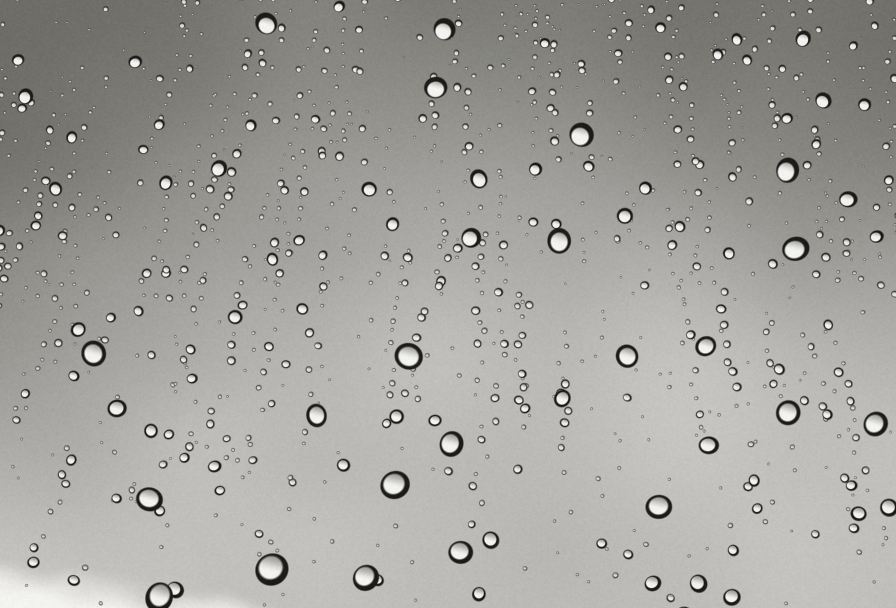
A WebGL 2 fragment shader for this texture:

```glsl
#version 300 es
precision highp float;
// Raindrops in fanning trails on a window, before a soft grey overcast sky.

uniform vec2 u_resolution;
out vec4 fragColor;

// Sky
const float SKY_LOW = 0.738;
const float SKY_HIGH = 0.465;
const float SKY_FLOOR = 0.42;
const float SIDE_SHADE = 0.09;
const float CENTRE_LIGHT = 0.035;
const vec3 LIGHT_TINT = vec3(0.008, 0.0, -0.010);
const vec3 DARK_TINT = vec3(0.004, 0.002, -0.022);
const vec3 HORIZON_GLOW = vec3(0.97, 0.97, 0.96);
const float CLOUD_CONTRAST = 0.12;
const float GRAIN = 0.028;
const float GRAIN_SCALE = 420.0;

// Drops; all lengths are fractions of the canvas height
const vec3 RIM_DARK = vec3(0.11, 0.105, 0.095);
const vec3 RIM_PALE = vec3(0.26, 0.255, 0.24);
const vec3 LENS_LIGHT = vec3(0.95, 0.95, 0.94);
const vec3 LENS_SHADE = vec3(0.62, 0.615, 0.60);
const float LENS_SIZE = 0.72;
const float FAN_CENTRE = 0.84;
const float FAN_SPREAD = 0.65;

vec4 hash4(vec2 p) {
  vec4 q = fract(p.xyxy * vec4(0.1031, 0.1030, 0.0973, 0.1099));
  q += dot(q, q.wzxy + 33.33);
  return fract((q.xxyz + q.yzzw) * q.zywx);
}

float noise(vec2 p) {
  vec2 i = floor(p), f = fract(p);
  f = f * f * (3.0 - 2.0 * f);
  float low = mix(hash4(i).x, hash4(i + vec2(1, 0)).x, f.x);
  float high = mix(hash4(i + vec2(0, 1)).x, hash4(i + vec2(1, 1)).x, f.x);
  return mix(low, high, f.y);
}

float clouds(vec2 p) {
  return 0.65 * noise(p) + 0.35 * noise(p * 2.1 + 7.3);
}

// Horizontal stretch that makes the trails spread on the way down
float fanWidth(float y) {
  return 1.0 + FAN_SPREAD * (1.0 - y);
}

vec3 sky(vec2 p, float aspect) {
  float side = abs(p.x / aspect - 0.57) * 2.0;
  float tone = mix(SKY_LOW, SKY_HIGH, smoothstep(0.28, 1.1, p.y));
  tone -= SIDE_SHADE * side * side * smoothstep(0.0, 0.5, p.y);
  vec2 fromCentre = vec2(side * 1.3, (p.y - 0.55) * 2.6);
  tone += CENTRE_LIGHT * exp(-dot(fromCentre, fromCentre));
  tone += CLOUD_CONTRAST * (clouds(p * vec2(2.4, 3.0) + 11.0) - 0.5);

  // Soft lower limit keeps the dark corners from closing up
  float above = tone - SKY_FLOOR;
  tone = SKY_FLOOR + 0.5 * (above + sqrt(above * above + 0.002));
  vec3 colour = tone + mix(DARK_TINT, LIGHT_TINT, smoothstep(0.5, 0.7, tone));

  // Bright break in the cloud at the lower left
  float edge = 0.05 - 0.15 * p.x + 0.03 * (noise(p * 16.0) - 0.5);
  float glow = 1.0 - smoothstep(-0.025, 0.03, p.y - edge);
  return mix(colour, HORIZON_GLOW, 0.9 * glow);
}

// One drop: dark refracting rim around a bright, shaded lens
vec3 drawDrop(vec3 base, vec2 d, float r, float height, vec4 rnd) {
  float pixel = 1.0 / u_resolution.y;
  d *= 1.0 + (rnd.xy - 0.5) * 0.16;
  d.x += d.y * (rnd.z - 0.5) * 0.2;
  vec2 q = d / r;
  float body = 1.0 - smoothstep(r - pixel, r + pixel, length(d));
  float soft = max(0.1, 0.8 * pixel / r);
  vec2 shift = vec2(-0.06 + 0.2 * (rnd.w - 0.5), mix(0.14, -0.22, height));
  float lens = 1.0 - smoothstep(LENS_SIZE - soft, LENS_SIZE + soft, length(q - shift));
  float size = smoothstep(0.002, 0.009, r);
  vec3 rim = mix(RIM_PALE, RIM_DARK, size);
  vec3 inside = mix(LENS_LIGHT, LENS_SHADE, smoothstep(-0.2, 0.9, q.y + 0.25 * q.x));
  inside *= mix(0.88, 1.0, size);
  return mix(base, mix(rim, inside, lens), body);
}

// Scatter over a fanned grid; trail = 1 gathers the drops into streaks
vec3 scatter(vec3 colour, vec2 p, vec2 cell, vec2 jitter, float share,
             vec2 radius, float trail, float seed) {
  vec2 fanned = vec2((p.x - FAN_CENTRE) / fanWidth(p.y), p.y);
  vec2 home = floor(fanned / cell);
  for (int j = -1; j <= 1; j++) {
    for (int i = -1; i <= 1; i++) {
      vec2 id = home + vec2(i, j);
      vec4 rnd = hash4(id + seed);
      vec4 look = hash4(id + seed + 57.7);
      vec2 c = (id + 0.5 + jitter * (rnd.xy - 0.5)) * cell;
      float streak = noise(vec2(id.x * 5.0 + seed, c.y * 5.0));
      float chance = share * mix(1.0, smoothstep(0.47, 0.68, streak), trail);
      chance *= mix(1.0, smoothstep(-0.15, 0.5, c.y), trail);
      if (rnd.z > chance) continue;
      float r = mix(radius.x, radius.y, pow(rnd.w, 2.2)) * mix(1.18, 0.78, c.y);
      vec2 centre = vec2(FAN_CENTRE + c.x * fanWidth(c.y), c.y);
      colour = drawDrop(colour, p - centre, r, c.y, look);
    }
  }
  return colour;
}

void main() {
  vec2 p = gl_FragCoord.xy / u_resolution.y;
  vec3 colour = sky(p, u_resolution.x / u_resolution.y);

  // Mist, trails, medium drops, large drops
  colour = scatter(colour, p, vec2(0.018, 0.02), vec2(0.8), 0.15, vec2(0.0018, 0.0038), 0.35, 131.0);
  colour = scatter(colour, p, vec2(0.025, 0.021), vec2(0.55, 0.7), 0.9, vec2(0.0027, 0.0085), 1.0, 217.0);
  colour = scatter(colour, p, vec2(0.05, 0.065), vec2(0.8), 0.42, vec2(0.006, 0.012), 0.3, 389.0);
  colour = scatter(colour, p, vec2(0.085, 0.125), vec2(0.75), 0.46, vec2(0.0105, 0.0235), 0.0, 463.0);

  colour += GRAIN * (noise(p * GRAIN_SCALE) - 0.5);
  fragColor = vec4(clamp(colour, 0.0, 1.0), 1.0);
}
```
